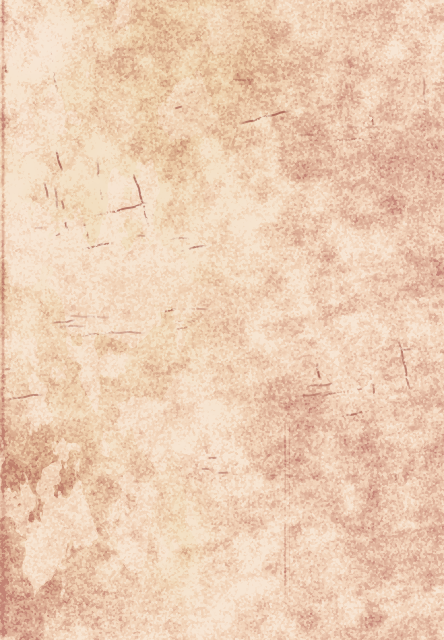
This texture is drawn by a WebGL 2 fragment shader. Its source:

```glsl
#version 300 es
precision highp float;
// Aged peach paper with stains, peeling flakes, fine grain and thin scratches.

#define BASE_SHADE 0.385
#define CLOUD_GAIN 1.05
#define MOTTLE_GAIN 0.95
#define FIBRE_GAIN 0.28
#define GRAIN_GAIN 0.62
#define GRAIN_SCALE 330.0
#define FLAKE_SCALE 13.0
#define SCRATCH_COUNT 64
#define SCRATCH_WIDTH 0.0006
#define SCRATCH_COLOR vec3(0.64, 0.36, 0.31)
#define OCHRE_TINT vec3(0.975, 0.965, 0.895)

uniform vec2 u_resolution;
out vec4 fragColor;

vec3 hash3(vec2 cell) {
  vec3 a = fract(cell.xyx * vec3(0.1031, 0.1030, 0.0973));
  a += dot(a, a.yxz + 33.33);
  return fract((a.xxy + a.yzz) * a.zyx);
}

// Smooth cellular noise: scattered points blend their random tones.
float cells(vec2 p) {
  vec2 base = floor(p);
  float tone = 0.0, total = 0.0;
  for (int j = -1; j <= 1; j++)
    for (int i = -1; i <= 1; i++) {
      vec2 cell = base + vec2(i, j);
      vec3 h = hash3(cell);
      vec2 d = cell + h.xy - p;
      float weight = exp(-6.0 * dot(d, d));
      tone += weight * h.z;
      total += weight;
    }
  return tone / total;
}

// Cellular octaves, each turned and shifted.
float layers(vec2 p) {
  float sum = 0.0, gain = 0.5;
  for (int i = 0; i < 5; i++) {
    sum += gain * cells(p);
    p = mat2(1.6, 1.2, -1.2, 1.6) * p + 17.3;
    gain *= 0.55;
  }
  return sum / 1.055;
}

float pool(vec2 uv, vec2 center, vec2 radius) {
  vec2 q = (uv - center) / radius;
  return exp(-dot(q, q));
}

float line(float dist, float width, float pixel) {
  return 1.0 - smoothstep(width, width + 1.2 * pixel, abs(dist));
}

// Clusters of four thin, slightly bent strokes.
float scratches(vec2 p, float aspect, float pixel) {
  float ink = 0.0;
  for (int i = 0; i < SCRATCH_COUNT; i++) {
    vec3 group = hash3(vec2(float(i / 4) + 5.0, 71.0));
    vec3 own = hash3(vec2(float(i) + 3.0, 29.0));
    vec2 center = group.xy * vec2(aspect, 0.72) + vec2(0.0, 0.24);
    center += (own.xy - 0.5) * vec2(0.16, 0.07);
    float angle = group.z < 0.6 ? 0.12 : 1.72;
    angle += (own.z - 0.5) * 0.34;
    vec2 dir = vec2(cos(angle), sin(angle));
    vec2 q = p - center;
    q = vec2(dot(q, dir), dot(q, vec2(-dir.y, dir.x)));
    float reach = mix(0.007, 0.06, own.x * own.x);
    float bend = (own.y - 0.5) * 2.2 * q.x * q.x + 0.0006 * sin(q.x * 210.0 + own.z * 9.0);
    float body = 1.0 - smoothstep(reach * 0.55, reach, abs(q.x));
    ink = max(ink, body * line(q.y - bend, SCRATCH_WIDTH, pixel) * mix(0.25, 0.85, own.z));
  }
  return ink;
}

vec3 paper(float shade) {
  vec3 c = mix(vec3(0.97, 0.90, 0.83), vec3(0.95, 0.83, 0.73), smoothstep(-0.05, 0.36, shade));
  c = mix(c, vec3(0.87, 0.69, 0.60), smoothstep(0.30, 0.80, shade));
  return mix(c, vec3(0.77, 0.52, 0.47), smoothstep(0.75, 1.15, shade));
}

void main() {
  vec2 uv = gl_FragCoord.xy / u_resolution;
  vec2 p = gl_FragCoord.xy / u_resolution.y;
  float pixel = 1.0 / u_resolution.y;
  float cloud = layers(p * 4.5 + 3.0) - 0.5;
  float mottle = layers(p * 32.0 + 40.0) - 0.5;
  vec2 warped = uv + vec2(cloud, mottle) * 0.16;

  // Broad light and dark stains
  float shade = BASE_SHADE
    - 0.26 * pool(warped, vec2(0.35, 0.66), vec2(0.50, 0.13))
    - 0.22 * pool(warped, vec2(0.47, 0.08), vec2(0.22, 0.09))
    - 0.10 * pool(warped, vec2(0.05, 0.85), vec2(0.20, 0.25))
    + 0.30 * pool(warped, vec2(1.02, 0.62), vec2(0.26, 0.24))
    + 0.22 * pool(warped, vec2(0.80, 0.30), vec2(0.20, 0.09))
    + 0.28 * pool(warped, vec2(0.95, 0.10), vec2(0.22, 0.08))
    + 0.16 * pool(warped, vec2(0.02, 0.25), vec2(0.18, 0.09))
    + 0.20 * pool(warped, vec2(0.00, 0.03), vec2(0.25, 0.05));
  float tornEdge = uv.x - 0.925 + mottle * 0.10;
  shade += 0.22 * smoothstep(-0.01, 0.02, tornEdge) * pool(uv, vec2(1.0, 0.30), vec2(0.3, 0.14));

  // Mottling, slanted fibres and grain
  float fibre = cells(vec2(p.x * 22.0, (p.y - p.x * 0.16) * 95.0) + 60.0) - 0.5;
  float grain = cells(p * GRAIN_SCALE) - 0.5;
  shade += cloud * CLOUD_GAIN + mottle * MOTTLE_GAIN;
  shade += fibre * FIBRE_GAIN * smoothstep(0.1, 0.7, uv.x) + grain * GRAIN_GAIN;

  // Pale peeled flakes and dark flecks on the left
  float leftSide = 1.0 - smoothstep(0.25, 0.62, uv.x);
  float flakeField = layers(p * FLAKE_SCALE * vec2(1.25, 0.8) + 90.0);
  float cover = 0.10 * pool(uv, vec2(0.15, 0.50), vec2(0.3, 0.25)) + 0.10 * pool(uv, vec2(0.0, 0.9), vec2(0.25, 0.25));
  float flake = smoothstep(0.585, 0.615, flakeField + cover) * mix(0.25, 1.0, leftSide);
  shade = mix(shade, 0.06 + grain * 0.45 + mottle * 0.4, flake * 0.75);
  float fleck = smoothstep(0.64, 0.70, layers(p * 60.0 + 12.0));
  shade += 0.20 * fleck * mix(0.4, 1.0, leftSide);

  // Red left border and a double crease
  float border = line(uv.x - 0.007, 0.0012, 2.0 * pixel) * mix(0.25, 1.0, smoothstep(0.30, 0.45, uv.y));
  shade += 0.40 * border + 0.28 * (1.0 - smoothstep(0.0, 0.03, uv.x));
  float creaseSpan = smoothstep(0.03, 0.12, uv.y) * (1.0 - smoothstep(0.335, 0.345, uv.y));
  float crease = max(line(uv.x - 0.642, 0.0008, pixel), 0.6 * line(uv.x - 0.652, 0.0006, pixel));
  shade += 0.34 * crease * creaseSpan * smoothstep(-0.16, 0.08, mottle);

  // Ochre tint and scratches
  float ochre = pool(warped, vec2(0.22, 0.55), vec2(0.32, 0.40)) + 0.7 * pool(warped, vec2(0.40, 0.95), vec2(0.3, 0.2));
  ochre += 0.8 * pool(warped, vec2(0.40, 0.15), vec2(0.06, 0.09));
  ochre = clamp(ochre * (1.0 + 3.0 * cloud), 0.0, 1.0) * (1.0 - 0.8 * flake);
  vec3 color = paper(shade) * mix(vec3(1.0), OCHRE_TINT, ochre);
  float ink = scratches(p, u_resolution.x / u_resolution.y, pixel);
  color = mix(color, SCRATCH_COLOR, ink * smoothstep(-0.22, 0.10, mottle + grain * 0.3));
  fragColor = vec4(color, 1.0);
}
```
